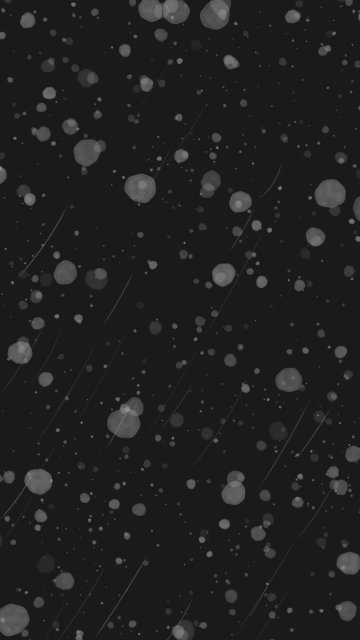
Reproduce this background procedurally as a Shadertoy shader.

```glsl
// Pale translucent dust discs of five sizes over charcoal, with thin slanted scratches.
// Each size is a jittered grid of wobbly discs, some with an overlapping companion;
// scratches are tapered, gently bent strokes. Lengths are in canvas widths.

const float TAU = 6.28318;
const vec3 CHARCOAL = vec3(0.102);
const vec3 DUST = vec3(0.62);
const int SCRATCH_COUNT = 30;

vec3 hash3(vec3 p) {
    p = fract(p * vec3(0.1031, 0.1030, 0.0973));
    p += dot(p, p.yxz + 33.33);
    return fract((p.xxy + p.yxx) * p.zyx);
}

float valueNoise(vec2 p, float seed) {
    vec2 i = floor(p), f = fract(p);
    f = f * f * (3.0 - 2.0 * f);
    float a = hash3(vec3(i, seed)).x;
    float b = hash3(vec3(i + vec2(1, 0), seed)).x;
    float c = hash3(vec3(i + vec2(0, 1), seed)).x;
    float d = hash3(vec3(i + vec2(1, 1), seed)).x;
    return mix(mix(a, b, f.x), mix(c, d, f.x), f.y);
}

// Coverage of one irregular disc, with a slightly thinner rim and mottled body.
float dustDisc(vec2 offset, float radius, float phase, float px) {
    float dist = length(offset);
    if (dist > radius * 1.2 + 2.0 * px) return 0.0;
    float angle = atan(offset.y, offset.x);
    float wobble = 0.05 * sin(2.0 * angle + phase * TAU)
                 + 0.035 * sin(3.0 * angle + phase * 17.0)
                 + 0.02 * sin(7.0 * angle + phase * 31.0);
    float edge = radius * (1.0 + wobble);
    float body = 1.0 - smoothstep(-0.8 * px, 0.8 * px, dist - edge);
    float rim = smoothstep(0.72, 0.84, dist / edge + 0.12 * (phase - 0.5));
    float mottle = valueNoise(offset * 75.0 + phase * 40.0, 5.0);
    return body * (0.9 + 0.24 * mottle - 0.13 * rim);
}

// Composites one grid of discs; radii and opacity are (min, max) ranges.
vec3 dustLayer(vec3 color, vec2 p, float cell, float density, vec2 radii,
               vec2 opacity, float companions, float seed, float px) {
    vec2 home = floor(p / cell);
    for (int y = -1; y <= 1; y++)
    for (int x = -1; x <= 1; x++) {
        vec2 id = home + vec2(x, y);
        vec3 place = hash3(vec3(id + 50.0, seed));
        if (place.z > density) continue;
        vec3 look = hash3(vec3(id + 90.0, seed + 7.0));
        vec3 mate = hash3(vec3(id + 130.0, seed + 13.0));
        vec2 offset = p - (id + place.xy) * cell;
        float radius = mix(radii.x, radii.y, look.x * look.x);
        float alpha = mix(opacity.x, opacity.y, look.y);
        color = mix(color, DUST, alpha * dustDisc(offset, radius, look.z, px));

        // Smaller companion overlapping the main disc
        if (mate.x < companions) {
            float turn = mate.y * TAU;
            vec2 shift = radius * mix(0.3, 1.1, mate.z) * vec2(cos(turn), sin(turn));
            float size = radius * mix(0.45, 0.75, look.z);
            color = mix(color, DUST, 0.3 * dustDisc(offset - shift, size, mate.z, px));
        }
    }
    return color;
}

// Coverage of a bent stroke that fades towards both ends.
float scratch(vec2 offset, vec2 dir, float halfLength, float bend, float halfWidth, float px) {
    float t = dot(offset, dir) / halfLength;
    float across = dot(offset, vec2(-dir.y, dir.x)) - bend * t * t;
    float taper = smoothstep(1.0, 0.55, abs(t));
    return taper * (1.0 - smoothstep(halfWidth - 0.6 * px, halfWidth + 0.6 * px, abs(across)));
}

// Scattered scratches, denser towards the bottom.
vec3 scratches(vec3 color, vec2 p, float height, float px) {
    for (int i = 0; i < SCRATCH_COUNT; i++) {
        vec3 place = hash3(vec3(float(i) + 3.0, 21.0, 4.0));
        vec3 look = hash3(vec3(float(i) + 3.0, 58.0, 9.0));
        vec2 center = vec2(place.x, height * pow(place.y, 1.5));
        float angle = mix(0.94, 1.07, place.z);
        float halfLength = mix(0.06, 0.19, look.x);
        float strength = mix(0.07, 0.42, look.y * look.y);
        float line = scratch(p - center, vec2(cos(angle), sin(angle)),
                             halfLength, 0.012 * look.z, 0.0016, px);
        color = mix(color, DUST, strength * line);
    }
    return color;
}

void mainImage(out vec4 fragColor, in vec2 fragCoord) {
    float px = 1.0 / iResolution.x;
    vec2 p = fragCoord * px;
    float height = iResolution.y * px;

    vec3 color = scratches(CHARCOAL, p, height, px);

    // Dust from coarse to fine; the finest specks gather in drifts
    float drift = smoothstep(0.3, 0.8, valueNoise(floor(p / 0.034) * 0.16, 2.0));
    color = dustLayer(color, p, 0.25, 0.32, vec2(0.032, 0.046), vec2(0.36, 0.54), 0.35, 11.0, px);
    color = dustLayer(color, p, 0.16, 0.45, vec2(0.018, 0.031), vec2(0.10, 0.52), 0.40, 23.0, px);
    color = dustLayer(color, p, 0.10, 0.54, vec2(0.010, 0.018), vec2(0.08, 0.56), 0.22, 37.0, px);
    color = dustLayer(color, p, 0.055, 0.42, vec2(0.004, 0.010), vec2(0.10, 0.60), 0.10, 41.0, px);
    color = dustLayer(color, p, 0.034, 0.08 + 0.42 * drift, vec2(0.0014, 0.0036),
                      vec2(0.15, 0.65), 0.0, 59.0, px);
    fragColor = vec4(color, 1.0);
}
```
